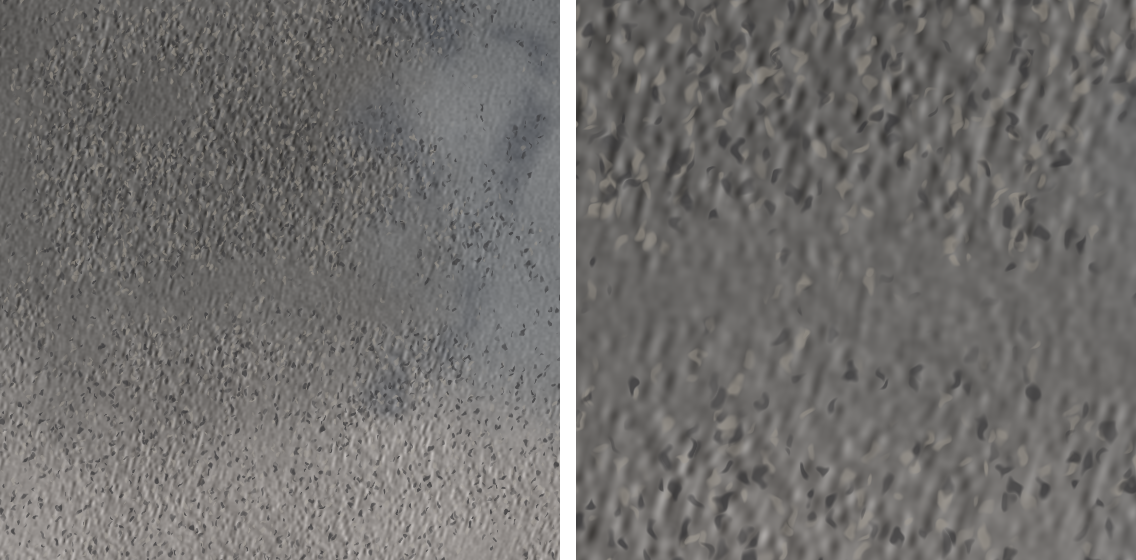
Left: the whole. Right: its middle third, enlarged.
Write a WebGL 1 fragment shader that draws this texture.

```glsl
precision highp float;
// Weathered, gritty stone: a soft grey ground, paler below and bluish at right,
// with cloudy stains, fine slanted relief and scattered dark and light grains.
// Built from value noise, segment distances and ragged ellipses in cells.
uniform vec2 u_resolution;

#define GRAIN_CELLS 84.0
#define GRAIN_SIZE vec2(0.25, 0.47)
#define GRAIN_TILT 0.27
#define TILT_SPREAD 1.3
#define RELIEF_SCALE vec2(165.0, 98.0)
#define RELIEF_STRENGTH 0.23
#define DARK_STRENGTH 0.76
#define LIGHT_STRENGTH 0.66
#define UPPER_COLOR vec3(0.392, 0.386, 0.379)
#define LOWER_COLOR vec3(0.570, 0.552, 0.540)
#define BLUE_COLOR vec3(0.472, 0.482, 0.492)
#define STAIN_COLOR vec3(0.325, 0.338, 0.362)

float hash(vec2 p) {
  vec3 q = fract(vec3(p.xyx) * 0.1031);
  q += dot(q, q.yzx + 33.33);
  return fract((q.x + q.y) * q.z);
}

float noise(vec2 p) {
  vec2 i = floor(p), f = fract(p);
  f = f * f * (3.0 - 2.0 * f);
  return mix(mix(hash(i), hash(i + vec2(1.0, 0.0)), f.x),
             mix(hash(i + vec2(0.0, 1.0)), hash(i + 1.0), f.x), f.y);
}

float fbm(vec2 p) {
  float sum = 0.0, weight = 0.533;
  for (int i = 0; i < 4; i++) {
    sum += weight * noise(p);
    p = p * 2.03 + 17.3;
    weight *= 0.5;
  }
  return sum;
}

vec2 rotate(vec2 p, float angle) {
  float c = cos(angle), s = sin(angle);
  return vec2(c * p.x - s * p.y, s * p.x + c * p.y);
}

float segmentDistance(vec2 p, vec2 a, vec2 b) {
  vec2 ab = b - a;
  return length(p - a - ab * clamp(dot(p - a, ab) / dot(ab, ab), 0.0, 1.0));
}

// Coverage by ragged, tilted ellipses; density is the share of filled cells.
float grains(vec2 p, float density, float seed) {
  vec2 q = p * GRAIN_CELLS + seed;
  q += 0.55 * (vec2(noise(q * 1.9), noise(q * 1.9 + 57.0)) - 0.5);
  float cover = 0.0;
  for (int y = -1; y <= 1; y++) {
    for (int x = -1; x <= 1; x++) {
      vec2 cell = floor(q) + vec2(float(x), float(y));
      vec2 center = cell + vec2(hash(cell + 3.7), hash(cell + 41.2));
      float pick = hash(cell + 83.1), vary = hash(cell + 127.6);
      float angle = GRAIN_TILT + (hash(cell + 171.9) - 0.5) * TILT_SPREAD;
      vec2 d = rotate(q - center, angle) / (GRAIN_SIZE * mix(0.6, 1.25, vary));
      float shape = 1.0 - smoothstep(0.45, 1.3, length(d));
      float present = smoothstep(pick, pick + 0.1, density);
      cover = max(cover, shape * present * mix(0.45, 1.0, fract(vary * 7.0)));
    }
  }
  return cover;
}

void main() {
  vec2 p = gl_FragCoord.xy / u_resolution;
  float cloud = fbm(p * 4.0 + 5.0);
  float patches = smoothstep(0.32, 0.66, fbm(p * vec2(7.0, 8.5) + 31.0));
  vec2 warp = vec2(fbm(p * 9.0 + 60.0), fbm(p * 9.0 + 90.0)) - 0.5;
  vec2 w = p + warp * 0.18;

  // Broad ground: pale lower slope, dark upper part, bluish right side.
  float upper = smoothstep(0.06, 0.56, w.y);
  float blue = smoothstep(0.66, 0.92, w.x + 0.1 * (0.5 - abs(p.y - 0.5)))
             * smoothstep(0.12, 0.45, w.y);
  vec3 color = mix(LOWER_COLOR, UPPER_COLOR, upper);
  color = mix(color, BLUE_COLOR, blue * 0.9);
  color += (cloud - 0.5) * 0.15;

  // Stains: a broken diagonal streak, a rounded smudge and a dark top corner.
  float streak = segmentDistance(w, vec2(0.73, 0.30), vec2(0.95, 0.80));
  float corner = segmentDistance(w, vec2(0.72, 1.0), vec2(1.0, 0.92));
  float smudge = length((w - vec2(0.71, 0.74)) * vec2(1.0, 0.6));
  float stain = max(0.7 * (1.0 - smoothstep(0.0, 0.08, streak)),
                    0.7 * (1.0 - smoothstep(0.0, 0.06, corner)));
  stain = max(stain, 0.6 * (1.0 - smoothstep(0.0, 0.13, smudge)));
  stain *= smoothstep(0.25, 0.7, fbm(p * 13.0 + 140.0));
  color = mix(color, STAIN_COLOR, stain);

  // Fine slanted relief: the noise slope gives paired light and dark sides.
  vec2 r = rotate(p + warp * 0.02, GRAIN_TILT) * RELIEF_SCALE;
  float relief = noise(r) - noise(r + vec2(0.75, 0.2));
  float rough = mix(0.35, 1.0, patches) * mix(1.0, 0.55, blue);
  color += relief * RELIEF_STRENGTH * rough;
  color += (noise(p * 210.0) - 0.5) * 0.045;

  // Scattered grains, thickest in patches and along the pale border.
  float borderOffset = (w.y - 0.30) / 0.08;
  float border = exp(-borderOffset * borderOffset);
  float clumps = 0.25 * (fbm(p * 22.0 + 200.0) - 0.5);
  float darkDensity = mix(0.34, 0.08 + 0.36 * patches, upper)
                    + 0.16 * border + 0.4 * stain + clumps;
  float lightDensity = mix(0.30, 0.08 + 0.52 * patches, upper) * (1.0 - 0.65 * blue) - clumps;
  float dark = grains(p, darkDensity, 11.0);
  float light = grains(p, lightDensity, 237.0);
  vec3 lightColor = mix(vec3(0.67, 0.65, 0.62), vec3(0.61, 0.585, 0.545), upper);
  color = mix(color, lightColor, light * LIGHT_STRENGTH);
  color = mix(color, vec3(0.215, 0.213, 0.220), dark * DARK_STRENGTH);

  gl_FragColor = vec4(clamp(color, 0.0, 1.0), 1.0);
}
```
